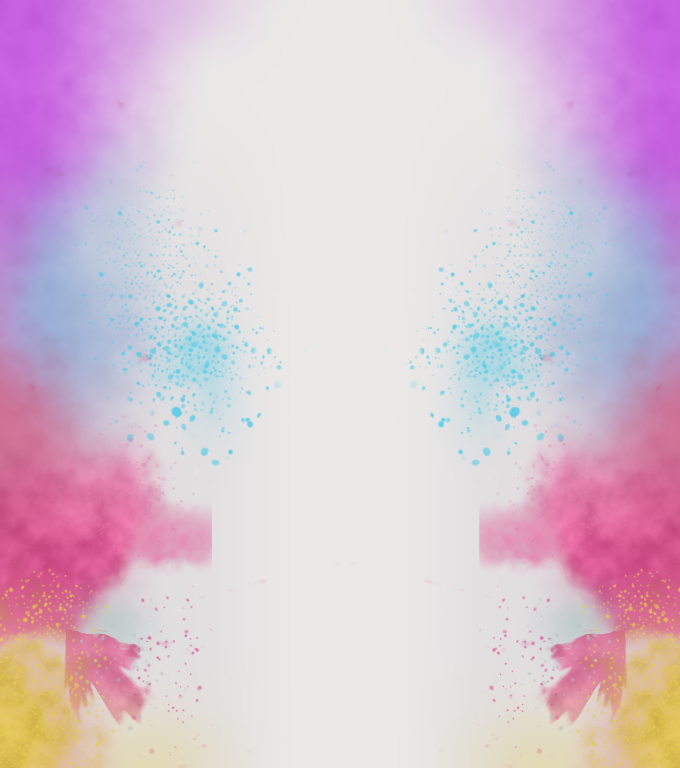
A WebGL 2 fragment shader for this background:

```glsl
#version 300 es
precision highp float;
// Mirrored clouds of coloured powder with flying grains on a pale grey backdrop.
uniform vec2 u_resolution;
out vec4 outColor;

const float MIRROR_X = 0.450;            // fold line, in canvas heights
const vec3 PAPER  = vec3(0.918, 0.914, 0.908);
const vec3 SHADE  = vec3(0.885, 0.872, 0.878);
const vec3 PURPLE = vec3(0.78, 0.38, 0.88);
const vec3 BLUE   = vec3(0.58, 0.67, 0.83);
const vec3 LILAC  = vec3(0.70, 0.57, 0.80);
const vec3 CYAN   = vec3(0.33, 0.80, 0.90);
const vec3 ROSE   = vec3(0.81, 0.45, 0.59);
const vec3 PINK   = vec3(0.86, 0.32, 0.56);
const vec3 YELLOW = vec3(0.89, 0.80, 0.30);
const vec3 PEACH  = vec3(0.84, 0.58, 0.56);
const vec3 TEAL   = vec3(0.68, 0.77, 0.76);

float hash(vec2 p) {
  return fract(sin(dot(p, vec2(127.1, 311.7))) * 43758.5453);
}

float noise(vec2 p) {
  vec2 i = floor(p), f = fract(p);
  f = f * f * (3.0 - 2.0 * f);
  return mix(mix(hash(i), hash(i + vec2(1, 0)), f.x),
             mix(hash(i + vec2(0, 1)), hash(i + vec2(1, 1)), f.x), f.y);
}

float fbm(vec2 p) {
  float sum = 0.0, amp = 0.5;
  for (int i = 0; i < 5; i++) {
    sum += amp * noise(p);
    p = mat2(1.6, 1.2, -1.2, 1.6) * p + 3.7;
    amp *= 0.5;
  }
  return sum;
}

// 1 below lo, 0 above hi
float fall(float lo, float hi, float x) { return 1.0 - smoothstep(lo, hi, x); }

// Soft elliptical glow
float glow(vec2 p, vec2 center, vec2 size) {
  vec2 d = (p - center) / size;
  return exp(-dot(d, d));
}

// Jittered grains, one per cell, kept where density is high
float grains(vec2 p, float cells, float density, float seed) {
  vec2 g = mat2(0.8, 0.6, -0.6, 0.8) * p * cells + seed;
  vec2 id = floor(g);
  vec2 jitter = vec2(hash(id + seed), hash(id + seed + 5.3));
  float size = hash(id + seed + 9.1);
  float radius = mix(0.12, 0.30, size * size);
  vec2 d = fract(g) - mix(vec2(0.3), vec2(0.7), jitter);
  d.x *= mix(0.75, 1.35, jitter.y);
  float soft = 0.8 * cells / u_resolution.y + 0.03;
  float kept = smoothstep(0.0, 0.06, density - hash(id + seed + 2.7));
  return kept * fall(radius - soft, radius + soft, length(d)) * mix(0.6, 1.0, jitter.x);
}

void main() {
  vec2 uv = gl_FragCoord.xy / u_resolution.y;
  vec2 p = vec2(MIRROR_X - abs(uv.x - MIRROR_X), uv.y);
  float cloud = fbm(p * 9.0) - 0.48;
  float fine = fbm(p * 45.0 + 8.0) - 0.48;
  vec2 w = p + 0.05 * vec2(cloud, fbm(p * 11.0 + 20.0) - 0.48) + 0.022 * fine;
  vec2 q = p + 0.006 * fine;

  // Backdrop
  vec3 col = mix(PAPER, SHADE, fall(0.24, 0.40, p.x) * fall(0.55, 0.95, p.y));
  col = mix(col, YELLOW, 0.28 * glow(p, vec2(0.19, 0.0), vec2(0.10, 0.07)));

  // Wide haze, rose through lilac and blue to purple
  vec3 cool = mix(LILAC, BLUE, smoothstep(0.0, 0.075, w.x));
  vec3 haze = mix(ROSE, cool, smoothstep(0.45, 0.64, w.y + 0.6 * w.x));
  haze = mix(haze, PURPLE, smoothstep(0.60, 0.82, w.y - 0.3 * w.x));
  float reach = mix(0.235, 0.30, smoothstep(0.65, 1.0, p.y));
  float hazeMask = fall(0.03, reach, w.x) * smoothstep(0.14, 0.30, p.y);
  col = mix(col, haze + 0.06 * cloud + 0.05 * fine, hazeMask);
  col = mix(col, BLUE, 0.35 * glow(w, vec2(0.11, 0.57), vec2(0.06, 0.10)));
  col = mix(col, vec3(0.74, 0.80, 0.86), 0.55 * glow(w, vec2(0.15, 0.71), vec2(0.045, 0.09)));
  col = mix(col, PURPLE, 0.17 * glow(w, vec2(0.26, 1.0), vec2(0.07, 0.06)));

  // Cyan burst
  col = mix(col, CYAN, (0.42 + 0.5 * fine) * glow(w, vec2(0.25, 0.54), vec2(0.042, 0.042)));
  col = mix(col, CYAN, 0.2 * glow(w, vec2(0.28, 0.48), vec2(0.03, 0.05)));
  float burst = 0.95 * glow(p, vec2(0.25, 0.55), vec2(0.075, 0.08));
  float trail = 0.75 * glow(p, vec2(0.18, 0.66), vec2(0.065, 0.085));
  float low = 0.50 * glow(p, vec2(0.25, 0.45), vec2(0.08, 0.055));
  float spray = max(grains(q, 75.0, burst, 1.0), grains(q, 105.0, burst + 0.3 * trail, 4.0));
  spray = max(spray, 0.55 * grains(q, 150.0, trail + 0.6 * burst, 7.0));
  spray = max(spray, grains(q, 46.0, low, 12.0));
  col = mix(col, CYAN, 0.9 * spray);

  // Dense pink cloud with a pale puff cut straight at its side
  float pinkEdge = 0.218 - 0.10 * fall(0.17, 0.33, p.y);
  float pinkMask = fall(pinkEdge - 0.045, pinkEdge + 0.010, w.x);
  pinkMask *= fall(0.37, 0.445, w.y - 0.12 * (p.x - 0.15)) * smoothstep(0.16, 0.19, w.y);
  float body = fall(0.22, 0.40, p.y - 0.35 * p.x);
  pinkMask *= mix(0.4, 0.9, body);
  vec3 pinkColor = PINK + 0.16 * cloud + 0.22 * fine;
  col = mix(col, pinkColor, pinkMask);
  float speck = grains(q, 120.0, 0.65 * glow(p, vec2(0.16, 0.36), vec2(0.06, 0.08)), 31.0);
  col = mix(col, mix(PINK, vec3(0.93, 0.62, 0.76), 0.6), 0.5 * speck);
  float puff = fall(0.45, 1.2, length((w - vec2(0.235, 0.297)) / vec2(0.075, 0.044)));
  float cut = fall(0.275, 0.275 + 1.5 / u_resolution.y, p.x);
  col = mix(col, PINK + 0.2 * fine, puff * cut * clamp(0.36 + 0.6 * cloud + 0.7 * fine, 0.0, 1.0) * (1.0 - pinkMask));

  // Teal dust and pink streaks fanning down and out
  col = mix(col, TEAL, 0.6 * glow(w, vec2(0.145, 0.18), vec2(0.055, 0.04)));
  vec2 ray = q - vec2(0.085, 0.18);
  float angle = atan(ray.y, ray.x), dist = length(ray);
  float span = 0.13 + 0.08 * noise(vec2(angle * 9.0, 3.0));
  float fan = fall(span - 0.10, span, dist) * smoothstep(-1.7, -1.3, angle) * fall(-0.30, -0.05, angle);
  float strand = noise(vec2(angle * 17.0, dist * 22.0)) + 0.7 * fine;
  fan = smoothstep(0.0, 0.30, fan - 0.65 * strand);
  vec3 fanColor = mix(PEACH, PINK, 0.8 * smoothstep(0.05, 0.13, p.y));
  col = mix(col, fanColor + 0.3 * fine, 0.8 * fan);
  float fleck = 0.30 * glow(p, vec2(0.22, 0.12), vec2(0.045, 0.07)) + 0.12 * glow(p, vec2(0.22, 0.22), vec2(0.05, 0.05));
  float flecks = max(grains(q, 85.0, fleck, 15.0), grains(q, 140.0, fleck, 18.0));
  col = mix(col, PINK, 0.85 * flecks);
  float tealFleck = grains(q, 100.0, 0.4 * glow(p, vec2(0.15, 0.12), vec2(0.05, 0.08)), 41.0);
  col = mix(col, TEAL, 0.7 * tealFleck);

  // Yellow powder dissolving into a grainy rim
  float spread = length((w - vec2(0.0, 0.04)) * vec2(1.15, 0.85));
  col = mix(col, PEACH, 0.55 * fall(0.08, 0.20, spread));
  float powder = fall(0.02, 0.17, spread + 0.10 * fine);
  col = mix(col, YELLOW - vec3(0.02, 0.05, 0.0) + 0.18 * fine, 0.92 * powder);
  float rim = 0.8 * fall(0.09, 0.20, spread) + 0.7 * glow(p, vec2(0.09, 0.215), vec2(0.035, 0.03));
  float dust = max(grains(q, 105.0, rim * 0.8, 22.0), grains(q, 150.0, rim, 27.0));
  col = mix(col, YELLOW, 0.85 * dust);

  outColor = vec4(clamp(col, 0.0, 1.0), 1.0);
}
```
